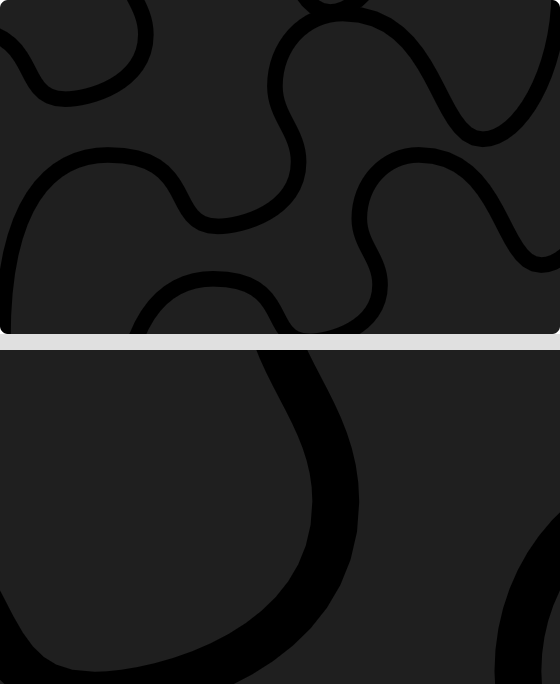
Top: the whole. Bottom: its middle third, enlarged.
A Shadertoy shader for this background:

```glsl
// Dark rounded card crossed by thick black meandering ribbons.
// One chain of cubic Bezier curves is measured as a distance field, then
// repeated with a shift and a scale to give the neighbouring ribbons.

#define GRID_WIDTH 768.0      // design units across the canvas
#define RIBBON_RADIUS 10.7    // half the ribbon thickness
#define CORNER_RADIUS 11.0
#define CURVES 7
#define STEPS 16              // straight pieces per curve
#define CARD_COLOR vec3(0.12)
#define RIBBON_COLOR vec3(0.0)
#define OUTSIDE_COLOR vec3(1.0)

// Chain of cubics, neighbours share their end points (y runs downward).
const vec2 CHAIN[22] = vec2[22](
    vec2(4, 466), vec2(3, 280), vec2(68, 212.5),
    vec2(148, 212.5), vec2(272, 212.5), vec2(228, 310.5),
    vec2(299, 310.5), vec2(330, 310.5), vec2(409.5, 290),
    vec2(409.5, 222), vec2(409.5, 180), vec2(377, 160),
    vec2(377, 118), vec2(377, 63), vec2(417, 18.5),
    vec2(470, 18.5), vec2(602, 18.5), vec2(597, 191),
    vec2(662, 191), vec2(712, 191), vec2(766, 100),
    vec2(767, -10));

// Ribbon placements: shift in xy, scale in z.
const vec3 PLACEMENTS[3] = vec3[3](
    vec3(0, 0, 1),
    vec3(-209.5, -174.5, 1),
    vec3(162.5, 196.2, 0.876));

vec2 cubicBezier(vec2 a, vec2 b, vec2 c, vec2 d, float t) {
    float s = 1.0 - t;
    return s * s * s * a + 3.0 * s * t * (s * b + t * c) + t * t * t * d;
}

float segmentDistance(vec2 p, vec2 a, vec2 b) {
    vec2 pa = p - a, ba = b - a;
    return length(pa - ba * clamp(dot(pa, ba) / dot(ba, ba), 0.0, 1.0));
}

float chainDistance(vec2 p) {
    float nearest = 1e5;
    vec2 previous = CHAIN[0];
    for (int i = 0; i < CURVES; i++) {
        int k = 3 * i;
        for (int j = 1; j <= STEPS; j++) {
            vec2 next = cubicBezier(CHAIN[k], CHAIN[k + 1], CHAIN[k + 2],
                                    CHAIN[k + 3], float(j) / float(STEPS));
            nearest = min(nearest, segmentDistance(p, previous, next));
            previous = next;
        }
    }
    return nearest;
}

float roundedBoxDistance(vec2 p, vec2 halfSize, float radius) {
    vec2 q = abs(p) - halfSize + radius;
    return length(max(q, 0.0)) + min(max(q.x, q.y), 0.0) - radius;
}

// Antialiased fill of a signed distance over one pixel.
float coverage(float dist, float pixel) {
    return clamp(0.5 - dist / pixel, 0.0, 1.0);
}

void mainImage(out vec4 fragColor, in vec2 fragCoord) {
    float pixel = GRID_WIDTH / iResolution.x;
    vec2 size = iResolution.xy * pixel;
    vec2 p = vec2(fragCoord.x, iResolution.y - fragCoord.y) * pixel;

    // Nearest ribbon centreline; the thickness ignores the scale.
    float centreline = 1e5;
    for (int i = 0; i < 3; i++) {
        vec3 place = PLACEMENTS[i];
        centreline = min(centreline, chainDistance((p - place.xy) / place.z) * place.z);
    }

    float ribbon = coverage(centreline - RIBBON_RADIUS, pixel);
    float card = coverage(roundedBoxDistance(p - 0.5 * size, 0.5 * size, CORNER_RADIUS), pixel);

    vec3 color = mix(CARD_COLOR, RIBBON_COLOR, ribbon);
    fragColor = vec4(mix(OUTSIDE_COLOR, color, card), 1.0);
}
```
